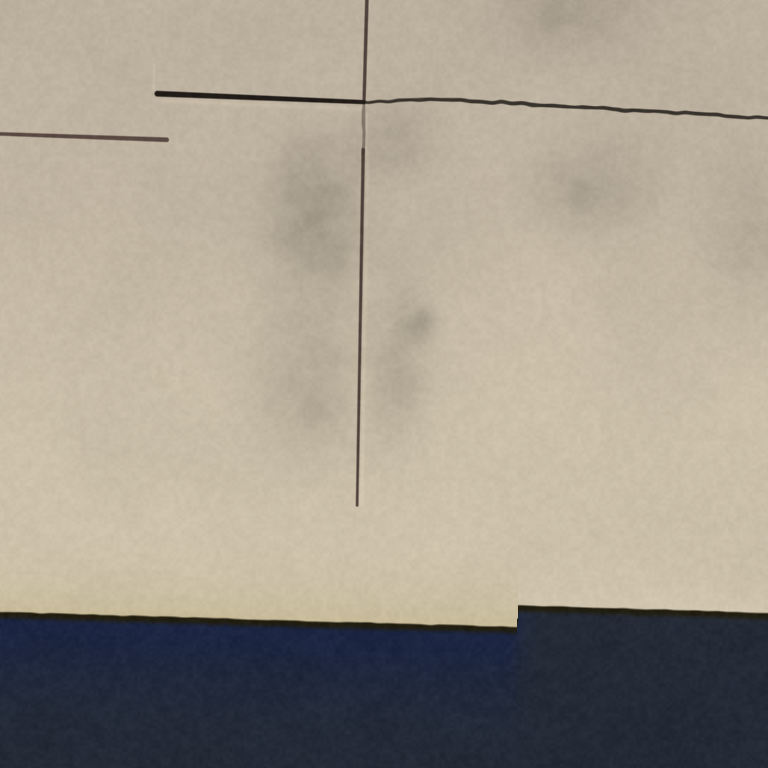
This texture is drawn by a Shadertoy shader. Its source:

```glsl
// Draws worn cream wall panels with thin dark seams above a stepped navy band.

const vec3 PAPER_TOP = vec3(0.735, 0.690, 0.620);
const vec3 PAPER_LOW = vec3(0.795, 0.750, 0.665);
const vec3 PAPER_RIM = vec3(0.770, 0.720, 0.560);
const vec3 NAVY_LEFT = vec3(0.100, 0.140, 0.270);
const vec3 NAVY = vec3(0.140, 0.165, 0.212);
const vec3 SEAM_DARK = vec3(0.130, 0.110, 0.095);
const vec3 SEAM_BROWN = vec3(0.300, 0.235, 0.215);
const vec3 EDGE_DARK = vec3(0.130, 0.115, 0.060);
const float STEP_X = 0.674;
const float GRAIN = 0.022;
const float MOTTLE = 0.060;

float hash(vec2 p) {
    vec3 q = fract(vec3(p.xyx) * 0.1031);
    q += dot(q, q.yzx + 33.33);
    return fract((q.x + q.y) * q.z);
}

float noise(vec2 p) {
    vec2 i = floor(p), f = fract(p);
    f = f * f * (3.0 - 2.0 * f);
    return mix(mix(hash(i), hash(i + vec2(1, 0)), f.x),
               mix(hash(i + vec2(0, 1)), hash(i + vec2(1, 1)), f.x), f.y);
}

float fbm(vec2 p) {
    float sum = 0.0, amp = 0.5;
    for (int i = 0; i < 5; i++) {
        sum += amp * noise(p);
        p = mat2(1.6, 1.2, -1.2, 1.6) * p + 7.3;
        amp *= 0.5;
    }
    return sum;
}

float segmentDistance(vec2 p, vec2 a, vec2 b) {
    vec2 d = b - a;
    return length(p - a - d * clamp(dot(p - a, d) / dot(d, d), 0.0, 1.0));
}

// Antialiased line; the half width grows from wa at a to wb at b
float seam(vec2 p, vec2 a, vec2 b, float wa, float wb, float px) {
    vec2 d = b - a;
    float w = mix(wa, wb, clamp(dot(p - a, d) / dot(d, d), 0.0, 1.0));
    return 1.0 - smoothstep(w - px, w + px, segmentDistance(p, a, b));
}

float smudge(vec2 p, vec2 center, vec2 size) {
    vec2 q = (p - center) / size;
    return exp(-dot(q, q));
}

vec3 paper(vec2 p, float edge) {
    vec3 col = mix(PAPER_LOW, PAPER_TOP, smoothstep(0.35, 1.0, p.y));
    col *= 1.0 + MOTTLE * (fbm(p * 7.0) - 0.5);

    // Warm rim above the left band, pale rim above the right one
    float rim = exp(-max(p.y - edge, 0.0) / 0.035);
    col = mix(col, p.x < STEP_X ? PAPER_RIM : PAPER_LOW * 1.04, 0.65 * rim);

    // Rubbed grey patches
    float dirt = 0.85 * smudge(p, vec2(0.410, 0.720), vec2(0.060, 0.110))
               + 0.75 * smudge(p, vec2(0.400, 0.510), vec2(0.065, 0.100))
               + 0.65 * smudge(p, vec2(0.520, 0.530), vec2(0.040, 0.110))
               + 0.65 * smudge(p, vec2(0.551, 0.580), vec2(0.018, 0.022))
               + 0.50 * smudge(p, vec2(0.515, 0.820), vec2(0.050, 0.050))
               + 0.65 * smudge(p, vec2(0.770, 0.755), vec2(0.070, 0.060))
               + 0.70 * smudge(p, vec2(0.740, 0.990), vec2(0.090, 0.060))
               + 0.45 * smudge(p, vec2(0.980, 0.700), vec2(0.060, 0.100));
    return col * (1.0 - 0.22 * dirt * (0.30 + 0.80 * fbm(p * 32.0)));
}

void mainImage(out vec4 fragColor, in vec2 fragCoord) {
    vec2 p = fragCoord / iResolution.xy;
    float px = 1.0 / iResolution.y;
    float wobble = noise(p * 75.0) - 0.5;

    // Lower border: two sloping edges that meet in a step
    float side = smoothstep(-px, px, p.x - STEP_X);
    float edge = mix(0.203 - 0.029 * p.x, 0.212 - 0.031 * (p.x - STEP_X), side);
    edge += 0.0015 * wobble;
    vec3 col = paper(p, edge);

    // Seams, slightly ragged on the right
    vec2 cross0 = vec2(0.474, 0.867);
    vec2 q = p + vec2(0.0, 0.003 * wobble);
    float upper = seam(p, vec2(0.205, 0.878), cross0, 0.0037, 0.0027, px);
    float right = max(seam(q, cross0, vec2(0.560, 0.871), 0.0018, 0.0022, px),
                  max(seam(q, vec2(0.560, 0.871), vec2(0.677, 0.865), 0.0022, 0.0026, px),
                      seam(q, vec2(0.677, 0.865), vec2(1.01, 0.845), 0.0026, 0.0022, px)));
    float left = seam(p, vec2(-0.01, 0.826), vec2(0.217, 0.818), 0.0023, 0.0030, px);
    float stem = seam(p, vec2(0.478, 1.01), cross0, 0.0023, 0.0021, px);
    float drop = seam(p, vec2(0.473, 0.805), vec2(0.465, 0.342), 0.0022, 0.0017, px);
    float chip = seam(p + vec2(0.004 * wobble, 0.0), cross0, vec2(0.473, 0.800), 0.0022, 0.0025, px);

    // Pale lips beside the seams
    float lip = seam(p, vec2(0.205, 0.869), vec2(0.470, 0.858), 0.001, 0.001, 0.005)
              + seam(p, vec2(0.479, 0.805), vec2(0.471, 0.342), 0.001, 0.001, 0.004)
              + seam(p, vec2(0.200, 0.884), vec2(0.201, 0.915), 0.001, 0.001, 0.003)
              + seam(p, vec2(0.477, 0.850), vec2(0.476, 0.795), 0.002, 0.001, 0.003);
    col *= 1.0 + 0.07 * min(lip, 1.0);
    col = mix(col, SEAM_BROWN, 0.90 * max(left, 0.55 * chip));
    col = mix(col, SEAM_BROWN * 0.85, 0.90 * max(stem, drop));
    col = mix(col, SEAM_DARK, max(upper, 0.85 * right));

    // Navy band, bluer under the left edge
    float depth = max(edge - p.y, 0.0);
    float blue = exp(-depth * depth / 0.008) * (1.0 - smoothstep(STEP_X - 0.02, STEP_X + 0.03, p.x));
    vec3 band = mix(NAVY, NAVY_LEFT, 0.80 * blue);
    band *= 1.0 + 0.12 * (fbm(p * 18.0) - 0.5);
    band = mix(EDGE_DARK, band, smoothstep(0.003, 0.013, depth));
    col = mix(col, band, smoothstep(-1.3 * px, 1.3 * px, edge - p.y));

    // Fine grain in canvas units
    col += GRAIN * (noise(p * 260.0) + noise(p * 130.0 + 9.0) - 1.0);
    fragColor = vec4(clamp(col, 0.0, 1.0), 1.0);
}
```
